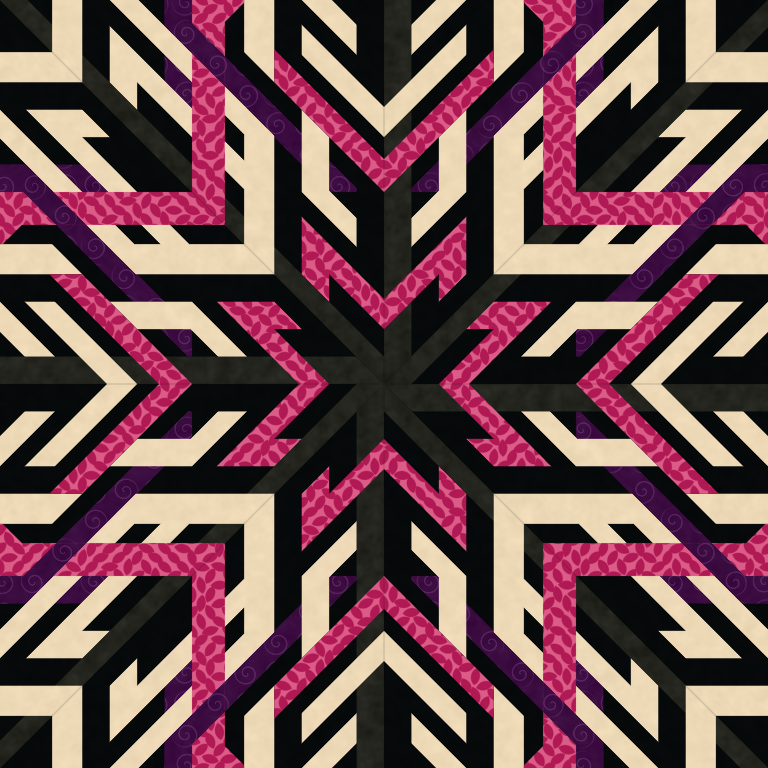
Reproduce this pattern procedurally as a WebGL 1 fragment shader.

```glsl
precision highp float;
uniform vec2 u_resolution;

float softness;

vec2 hash2(vec2 p) {
  p = vec2(dot(p, vec2(127.1, 311.7)), dot(p, vec2(269.5, 183.3)));
  return fract(sin(p) * 4375.85);
}

float gradientNoise(vec2 p) {
  vec2 i = floor(p), f = fract(p), o = vec2(1.0, 0.0);
  vec2 u = f * f * (3.0 - 2.0 * f);
  float a = dot(hash2(i) - 0.5, f);
  float b = dot(hash2(i + o) - 0.5, f - o);
  float c = dot(hash2(i + o.yx) - 0.5, f - o.yx);
  float d = dot(hash2(i + 1.0) - 0.5, f - 1.0);
  return 2.0 * mix(mix(a, b, u.x), mix(c, d, u.x), u.y);
}

float strip(float v, float lo, float hi) {
  return smoothstep(-softness, softness, v - lo) * smoothstep(-softness, softness, hi - v);
}

// Patch bounded by two straight and two diagonal seams
float patchMask(vec2 q, float x0, float x1, float d0, float d1) {
  return strip(q.x, x0, x1) * strip(q.y, d0, d1);
}

// Randomly turned leaves
float leaves(vec2 p) {
  float mask = 0.0;
  for (int layer = 0; layer < 2; layer++) {
    vec2 g = p * 1.5 + float(layer) * 0.5;
    vec2 id = floor(g);
    float turn = 6.283 * hash2(id + float(layer) * 17.0).x;
    vec2 f = fract(g) - 0.5;
    f = vec2(cos(turn) * f.x - sin(turn) * f.y, sin(turn) * f.x + cos(turn) * f.y);
    float blade = length(vec2(abs(f.x) + 0.34, f.y)) - 0.57;
    mask = max(mask, smoothstep(0.06, -0.03, blade));
  }
  return mask;
}

// Thin spiral tendrils
float curls(vec2 p) {
  vec2 id = floor(p * 0.9);
  vec2 f = fract(p * 0.9) - 0.5;
  float turn = atan(f.y, f.x) / 6.283 + hash2(id).x;
  float r = length(f);
  float wave = abs(fract(r * 4.0 + turn) - 0.5);
  return smoothstep(0.16, 0.03, wave) * smoothstep(0.5, 0.35, r);
}

void main() {
  float size = min(u_resolution.x, u_resolution.y);
  vec2 p = 28.0 * (gl_FragCoord.xy - 0.5 * u_resolution) / size;
  softness = 20.0 / size;

  // Eightfold wedge: q.x is distance from axis, q.y from diagonal
  vec2 a = abs(p);
  float x = min(a.x, a.y);
  float y = max(a.x, a.y);
  vec2 q = vec2(x, y - x);
  float side = p.x * p.y * (a.y - a.x);
  float grain = gradientNoise(p * 2.0) + 0.5 * gradientNoise(p * 5.0);

  // Fabrics
  vec3 black = vec3(0.025, 0.035, 0.04) + 0.01 * grain;
  vec3 olive = vec3(0.135, 0.14, 0.115) + 0.06 * grain;
  vec3 cream = vec3(0.93, 0.85, 0.715) + 0.04 * grain;
  vec3 pink = mix(vec3(0.86, 0.36, 0.53), vec3(0.69, 0.10, 0.33), leaves(p));
  vec3 purple = mix(vec3(0.23, 0.045, 0.25), vec3(0.42, 0.20, 0.45), 0.6 * curls(p));
  purple += 0.04 * grain;

  // Pinwheel spokes
  float spoke = side > 0.0 ? strip(q.x, -1.0, 1.0) : strip(q.y, -1.0, 1.0);
  vec3 color = mix(black, olive, spoke);

  // Purple ribbons
  float ribbon = patchMask(q, 1.0, 8.0, 5.0, 6.15) * strip(y, 7.0, 15.0);
  ribbon = max(ribbon, patchMask(q, 7.0, 8.0, 2.0, 15.0));
  color = mix(color, purple, ribbon);

  // Cream chevrons and hooks near the axes
  float light = patchMask(q, 1.0, 3.0, 4.0, 5.05);
  light = max(light, patchMask(q, 2.0, 3.0, 4.0, 7.0));
  light = max(light, patchMask(q, -1.0, 3.0, 9.0, 10.1));
  light = max(light, patchMask(q, 1.0, 3.0, 11.0, 12.1));

  // Cream corners and barbed arrows near the diagonals
  light = max(light, patchMask(q, 4.0, 5.1, -1.0, 5.0));
  light = max(light, patchMask(q, 4.0, 10.0, 4.0, 5.05));
  light = max(light, patchMask(q, 4.0, 5.1, 7.0, 15.0));
  light = max(light, patchMask(q, 5.0, 10.0, 2.0, 3.05));
  light = max(light, patchMask(q, 9.0, 10.0, 1.0, 2.1));
  light = max(light, patchMask(q, 11.0, 12.1, -1.0, 15.0));
  color = mix(color, cream, light);

  // Pink stars, corner bands and their tips
  float star = patchMask(q, -1.0, 3.0, 2.0, 3.1);
  star = max(star, patchMask(q, 2.0, 3.0, 1.0, 2.1));
  star = max(star, patchMask(q, -1.0, 4.0, 7.0, 8.2));
  star = max(star, patchMask(q, 5.1, 6.0, 7.0, 15.0) * strip(x + y, 19.0, 30.0));
  float band = patchMask(q, 5.8, 7.0, -1.0, 15.0);
  color = mix(color, pink, max(star, band));

  // Purple ribbon woven over the corner bands
  color = mix(color, purple, patchMask(q, 5.8, 8.0, 5.05, 6.15));

  // Fine seams between wedges
  float seam = min(min(a.x, a.y), abs(a.x - a.y) * 0.707);
  color *= 1.0 - 0.12 * smoothstep(0.06, 0.0, seam);
  gl_FragColor = vec4(color, 1.0);
}
```
